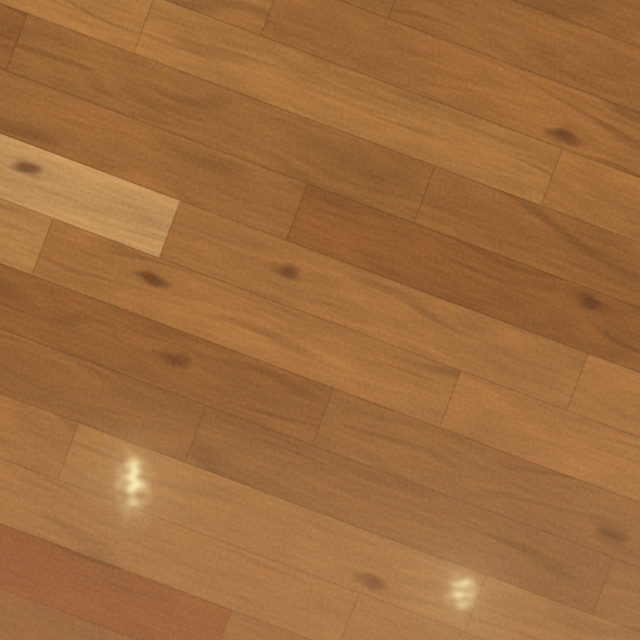
Reproduce this texture procedurally as a Shadertoy shader.

```glsl
const float TILT = 0.358;
const vec2 PLANK = vec2(0.68, 0.0951);      // length and width of a board
const float FIRST_ROW = 0.195;

const vec3 DARK_WOOD = vec3(0.55, 0.36, 0.19);
const vec3 LIGHT_WOOD = vec3(0.70, 0.49, 0.27);
const vec3 PALE_WOOD = vec3(0.80, 0.62, 0.40);
const vec3 RED_WOOD = vec3(0.57, 0.31, 0.15);
const vec3 KNOT = vec3(0.34, 0.19, 0.12);
const vec3 HAZE = vec3(0.69, 0.52, 0.37);
const vec3 GLARE = vec3(0.97, 0.91, 0.68);

vec2 hash2(vec2 p) {
    vec3 h = fract(p.xyx * vec3(0.1031, 0.1030, 0.0973));
    h += dot(h, h.yzx + 33.33);
    return fract((h.xx + h.yz) * h.zy);
}

float cornerSlope(vec2 cell, vec2 corner, vec2 f) {
    float angle = 6.2832 * hash2(cell + corner).x;
    return dot(vec2(cos(angle), sin(angle)), f - corner);
}

float gradientNoise(vec2 p) {
    vec2 i = floor(p), f = p - i;
    vec2 w = f * f * f * (f * (f * 6.0 - 15.0) + 10.0);
    float low = mix(cornerSlope(i, vec2(0, 0), f), cornerSlope(i, vec2(1, 0), f), w.x);
    float high = mix(cornerSlope(i, vec2(0, 1), f), cornerSlope(i, vec2(1, 1), f), w.x);
    return mix(low, high, w.y);
}

// Falls from one to zero as a board lies further from the chosen one
float nearBoard(vec2 id, vec2 chosen) {
    vec2 d = id - chosen;
    return exp(-2.0 * dot(d, d));
}

vec3 boardColor(vec2 id) {
    vec2 chance = hash2(id + 41.0);
    float tone = 0.5 - 0.36 * cos(1.5708 * (id.y + 1.4)) + 0.3 * (chance.x - 0.5);
    vec3 color = mix(DARK_WOOD, LIGHT_WOOD, tone);
    color = mix(color, RED_WOOD, 0.22 * chance.y);
    color = mix(color, PALE_WOOD, 0.85 * nearBoard(id, vec2(-1.0, 0.25)));
    return mix(color, RED_WOOD, 0.8 * nearBoard(id, vec2(-1.0, 6.0)));
}

// Wavy figure, dark streaks and fine pores along the board
float grain(vec2 p) {
    float warp = gradientNoise(p * vec2(4.0, 17.0));
    float figure = sin(p.y * 150.0 + warp * 15.0);
    float streak = gradientNoise(vec2(p.x * 3.5, p.y * 48.0 + warp * 2.5));
    float pores = gradientNoise(p * vec2(16.0, 165.0));
    float veins = smoothstep(0.18, 0.55, streak);
    return 0.09 * warp + 0.014 * figure + 0.07 * streak + 0.08 * pores - 0.15 * veins;
}

// Soft reflections of lamps, drawn tall and broken up
float lampGlare(vec2 q) {
    float glow = 0.0;
    float broken = 0.65 + 1.1 * gradientNoise(q * vec2(45.0, 60.0));
    for (int i = 0; i < 2; i++) {
        float k = float(i);
        vec2 d = q - vec2(0.207, 0.755) - k * vec2(0.515, 0.17);
        vec2 size = vec2(0.020, 0.042 - 0.018 * k);
        float core = exp(-dot(d / size, d / size));
        float halo = exp(-dot(d, d) / 0.006);
        glow += core * broken + 0.12 * halo;
    }
    return clamp(glow, 0.0, 1.0);
}

vec3 woodFloor(vec2 uv) {
    // Board layout, measured from the top left
    vec2 q = vec2(uv.x, 1.0 - uv.y);
    float c = cos(TILT), s = sin(TILT);
    vec2 along = vec2(q.x * c + q.y * s, q.y * c - q.x * s - FIRST_ROW);
    vec2 cell = along / PLANK;
    cell.x -= fract(0.55 - 0.26 * floor(cell.y));
    vec2 id = floor(cell), f = cell - id;

    // A knot in some boards, with the grain bending around it
    vec2 chance = hash2(id + 17.0);
    float present = step(0.55, chance.x);
    vec2 d = (f - 0.2 - 0.6 * hash2(id + 73.0)) * PLANK;
    float r = length(d * vec2(1.0, 2.2));
    vec2 p = along + 9.0 * chance;
    p.y -= present * 0.7 * d.y * exp(-r * r * 500.0);
    float ragged = r + 0.016 * gradientNoise(along * vec2(35.0, 80.0));
    float knot = present * (1.0 - smoothstep(0.004, 0.036, ragged));

    vec3 color = boardColor(id) * (1.0 + grain(p));
    color = mix(color, KNOT, 0.6 * knot);

    // Thin seams between boards
    vec2 edge = min(f, 1.0 - f) * PLANK;
    float seam = 1.0 - smoothstep(0.0, 0.0025, min(edge.x, edge.y));
    color *= 1.0 - 0.13 * seam;

    // Uneven light, sheen and fine speckle
    color *= 0.97 + 0.07 * gradientNoise(q * 3.0) + 0.04 * q.y;
    color = mix(color, HAZE, 0.38 * smoothstep(0.4, 0.95, q.y));
    color += 0.035 * gradientNoise(q * 190.0);
    return mix(color, GLARE, lampGlare(q));
}

void mainImage(out vec4 fragColor, in vec2 fragCoord) {
    vec3 color = vec3(0.0);
    for (int i = 0; i < 4; i++) {
        vec2 offset = vec2(i & 1, i >> 1) * 0.5 - 0.25;
        color += woodFloor((fragCoord + offset) / iResolution.xy);
    }
    fragColor = vec4(color * 0.25, 1.0);
}
```
